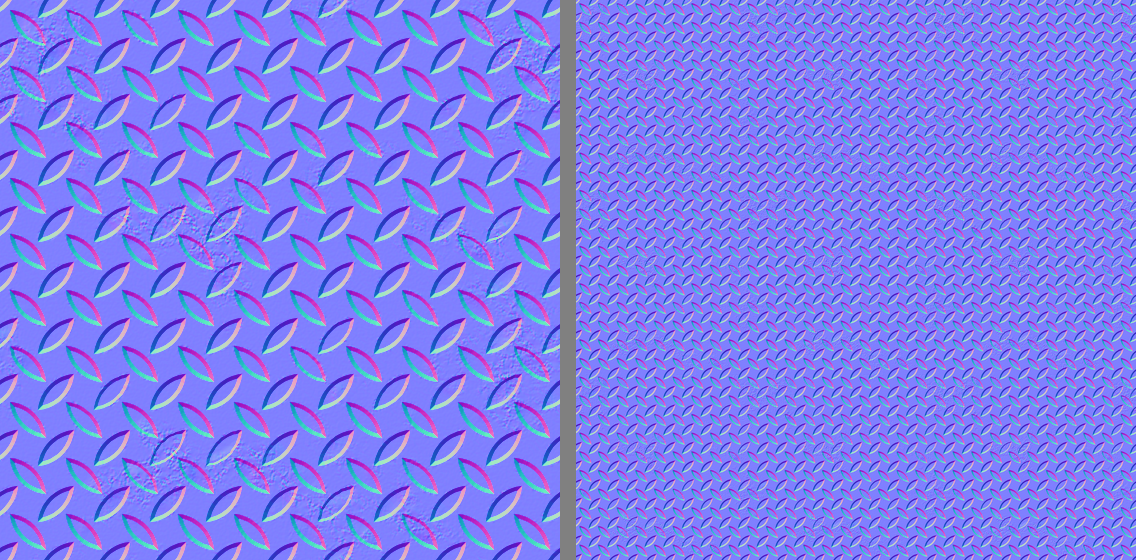
Left: one tile. Right: repeated 3 by 3.
A Shadertoy shader for this texture map:

```glsl
// Tangent-space normal map of worn steel tread plate with crossed, raised lens-shaped studs.
#define REPEATS 10          // cells across and down, two studs each
#define HALF_LENGTH 0.455   // stud size, in cells
#define HALF_WIDTH 0.165
#define BEVEL_WIDTH 0.066
#define BEVEL_SLOPE 1.75
#define GRIT_HEIGHT 0.024   // roughness inside worn patches
#define FINE_GRIT 0.0010    // roughness everywhere
#define BURR_HEIGHT 0.017   // crumbs along the stud outlines
#define RAGGEDNESS 0.012    // wobble of the stud outlines
#define SAMPLE_STEP 0.0011  // slope sampling distance, in canvas units

uint hash(ivec2 cell, int seed) {
    uint h = uint(cell.x) * 1597334677u ^ uint(cell.y) * 3812015801u ^ uint(seed) * 2798796415u;
    h = (h ^ (h >> 16)) * 2146121005u;
    h = (h ^ (h >> 15)) * 2221713035u;
    return h ^ (h >> 16);
}

float random(ivec2 cell, int seed) {
    return float(hash(cell, seed) >> 8) / 16777216.0;
}

ivec2 wrap(ivec2 cell, int period) {
    return (cell % period + period) % period;
}

// Gradient noise that repeats after "period" lattice cells
float cornerValue(ivec2 lattice, ivec2 corner, vec2 f, int period) {
    float angle = 6.2832 * random(wrap(lattice + corner, period), period);
    return dot(vec2(cos(angle), sin(angle)), f - vec2(corner));
}

float noise(vec2 uv, int period) {
    vec2 p = uv * float(period);
    ivec2 i = ivec2(floor(p));
    vec2 f = fract(p);
    vec2 s = f * f * f * (f * (f * 6.0 - 15.0) + 10.0);
    float low = mix(cornerValue(i, ivec2(0, 0), f, period), cornerValue(i, ivec2(1, 0), f, period), s.x);
    float high = mix(cornerValue(i, ivec2(0, 1), f, period), cornerValue(i, ivec2(1, 1), f, period), s.x);
    return mix(low, high, s.y);
}

// Distance to a lens lying along x: the overlap of two circles
float lensDistance(vec2 p) {
    float radius = (HALF_LENGTH * HALF_LENGTH + HALF_WIDTH * HALF_WIDTH) / (2.0 * HALF_WIDTH);
    return length(vec2(p.x, abs(p.y) + radius - HALF_WIDTH)) - radius;
}

// Nearest stud: x = distance in cells, y = random value of that stud
vec2 nearestStud(vec2 uv) {
    vec2 nearest = vec2(1e3, 0.0);
    for (int k = 0; k < 2; k++) {
        vec2 p = uv * float(REPEATS) + 0.5 * float(k);
        vec2 q = fract(p) - 0.5;
        vec2 local = vec2(q.x - q.y, q.x + q.y) * 0.70711;
        float d = lensDistance(k == 0 ? local : local.yx);
        if (d < nearest.x) nearest = vec2(d, random(wrap(ivec2(floor(p)), REPEATS), 7 + k));
    }
    return nearest;
}

// Plate height, in cells
float plateHeight(vec2 uv) {
    // Worn patches, broken up at smaller scales
    float cloud = noise(uv, 4) + 0.6 * noise(uv, 9) + 0.4 * noise(uv, 24);
    float wear = smoothstep(0.08, 0.65, cloud);
    float breakup = smoothstep(-0.35, 0.4, noise(uv, 60));
    float grit = noise(uv, 170) + 0.5 * noise(uv, 251);

    // Studs with ragged edges; worn ones keep a narrower bevel
    vec2 stud = nearestStud(uv);
    float damage = clamp(0.8 * wear + 0.6 * smoothstep(0.85, 1.0, stud.y), 0.0, 1.0);
    float d = stud.x + RAGGEDNESS * (0.35 + damage) * noise(uv, 130);
    float height = BEVEL_SLOPE * clamp(-d, 0.0, BEVEL_WIDTH * (1.0 - 0.45 * damage));

    // Crumbs hug the outer outline, pits fill the worn patches
    float rim = smoothstep(-0.03, 0.0, d) * (1.0 - smoothstep(0.0, 0.055, d));
    float burr = rim * smoothstep(-0.1, 0.35, noise(uv, 47)) * (0.5 + damage);
    float amount = FINE_GRIT + GRIT_HEIGHT * wear * breakup + BURR_HEIGHT * burr;
    return height + amount * grit + 0.012 * wear * noise(uv, 75);
}

void mainImage(out vec4 fragColor, in vec2 fragCoord) {
    vec2 uv = fragCoord / iResolution.xy;
    // The step never drops below half a pixel, which smooths the edges
    float stepSize = max(SAMPLE_STEP, 0.55 / iResolution.y);
    vec2 e = vec2(stepSize, 0.0);
    vec2 slope = vec2(plateHeight(uv + e.xy) - plateHeight(uv - e.xy),
                      plateHeight(uv + e.yx) - plateHeight(uv - e.yx));
    slope /= 2.0 * stepSize * float(REPEATS);

    // Green points down the canvas
    vec3 normal = normalize(vec3(-slope.x, slope.y, 1.0));
    fragColor = vec4(0.5 + 0.5 * normal, 1.0);
}
```
